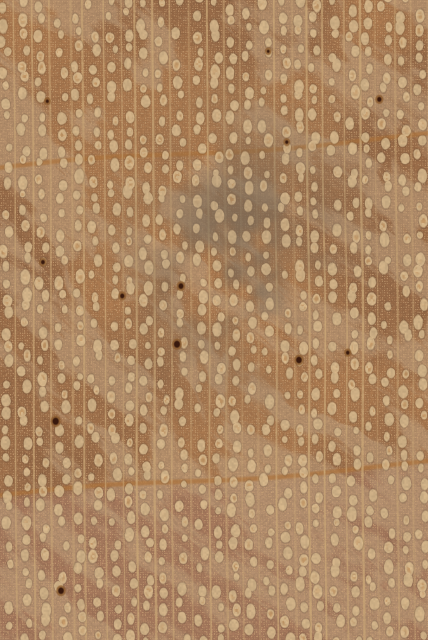
Reproduce this texture procedurally as a Shadertoy shader.

```glsl
// End grain of a diffuse-porous wood: pale oval pores sit in columns between
// thin vertical rays, over brown speckled tissue with cloudy pale bands,
// two growth lines, a grey stain and a few dark holes.

const float RAY_PITCH   = 0.027;               // mean spacing of the rays
const float RAY_WIDTH   = 0.0017;              // half width of a ray
const float PORE_STEP   = 0.0255;              // vertical spacing of pores
const vec2  PORE_RADIUS = vec2(0.0066, 0.0088);
const float PORE_SHARE  = 0.93;
const float DOT_PITCH   = 0.0037;              // fine speckle between pores
const float HOLE_CELL   = 0.125;
const float HOLE_SHARE  = 0.36;
const float RING_SLOPE  = 0.075;
const float UPPER_RING  = 0.738;
const float LOWER_RING  = 0.226;
const vec2  STAIN_CENTRE = vec2(0.375, 0.61);
const vec2  STAIN_SIZE   = vec2(0.13, 0.17);

const vec3 TISSUE_DARK  = vec3(0.57, 0.40, 0.27);
const vec3 TISSUE_WARM  = vec3(0.65, 0.46, 0.30);
const vec3 TISSUE_PINK  = vec3(0.63, 0.46, 0.36);
const vec3 BAND_COLOR   = vec3(0.71, 0.58, 0.45);
const vec3 DOT_COLOR    = vec3(0.77, 0.62, 0.45);
const vec3 RAY_COLOR    = vec3(0.79, 0.65, 0.46);
const vec3 PORE_COLOR   = vec3(0.83, 0.71, 0.54);
const vec3 PORE_CORE    = vec3(0.75, 0.58, 0.39);
const vec3 RING_COLOR   = vec3(0.67, 0.44, 0.22);
const vec3 STAIN_COLOR  = vec3(0.45, 0.40, 0.34);
const vec3 HOLE_COLOR   = vec3(0.22, 0.10, 0.05);

float hash(vec2 p) {
    return fract(sin(dot(p, vec2(127.1, 311.7))) * 43758.5453);
}

float noise(vec2 p) {
    vec2 i = floor(p), f = fract(p);
    f = f * f * (3.0 - 2.0 * f);
    return mix(mix(hash(i), hash(i + vec2(1, 0)), f.x),
               mix(hash(i + vec2(0, 1)), hash(i + vec2(1, 1)), f.x), f.y);
}

float fbm(vec2 p) {
    float sum = 0.0, amp = 0.53;
    for (int k = 0; k < 4; k++) {
        sum += amp * noise(p);
        p = p * 2.03 + 17.3;
        amp *= 0.5;
    }
    return sum;
}

// Horizontal position of ray number i
float rayX(float i) {
    return (i + 0.45 * (hash(vec2(i, 3.7)) - 0.5)) * RAY_PITCH;
}

// Signed distance to an upright ellipse, approximate near its edge
float ellipse(vec2 q, vec2 r) {
    return (length(q / r) - 1.0) * r.x;
}

// Nearest pore: x = distance, y = random value, z = distance from its centre
vec3 pores(vec2 p) {
    vec3 best = vec3(1.0, 0.0, 1.0);
    float column = floor(p.x / RAY_PITCH);
    for (float dx = -1.0; dx <= 1.0; dx++) {
        float c = column + dx;
        float shift = hash(vec2(c, 9.1));
        float row = floor(p.y / PORE_STEP + shift);
        for (float dy = -1.0; dy <= 1.0; dy++) {
            vec2 id = vec2(c, row + dy);
            if (hash(id + 41.0) > PORE_SHARE) continue;
            float across = 0.5 + 0.42 * (hash(id + 5.0) - 0.5);
            vec2 centre = vec2(mix(rayX(c), rayX(c + 1.0), across),
                (id.y - shift + 0.5 + 0.6 * (hash(id + 8.0) - 0.5)) * PORE_STEP);
            vec2 radius = PORE_RADIUS * mix(0.68, 1.15, hash(id + 13.0));
            radius.y *= mix(0.9, 1.2, hash(id + 19.0));
            float d = ellipse(p - centre, radius);
            if (d < best.x) best = vec3(d, hash(id + 23.0), length((p - centre) / radius));
        }
    }
    return best;
}

void mainImage(out vec4 fragColor, in vec2 fragCoord) {
    vec2 p = fragCoord / iResolution.y;
    float soft = max(0.0011, 0.8 / iResolution.y);
    float ringY = p.y - RING_SLOPE * p.x - 0.004 * sin(p.x * 11.0);
    float bottom = 1.0 - smoothstep(-0.02, 0.01, ringY - LOWER_RING);

    // Tissue with cloudy slanting bands and fine streaks along them
    vec2 slant = vec2(p.x * 0.75 - p.y * 0.66, p.x * 0.66 + p.y * 0.75);
    float cloud = fbm(p * 5.0);
    float bands = fbm(slant * vec2(9.0, 26.0) + 3.0 * cloud);
    float streak = noise(slant * vec2(25.0, 330.0));
    vec3 color = mix(TISSUE_DARK, TISSUE_WARM, smoothstep(0.25, 0.65, cloud));
    color = mix(color, TISSUE_PINK, 0.85 * bottom);
    float pale = smoothstep(0.42, 0.64, bands + 0.10 * (streak - 0.5) + 0.04 * bottom);
    color = mix(color, BAND_COLOR, 0.72 * pale);

    // Fine pale speckle
    vec2 dotId = floor(p / DOT_PITCH);
    vec2 dotPos = fract(p / DOT_PITCH) - 0.5 - 0.4 * (vec2(hash(dotId), hash(dotId + 7.0)) - 0.5);
    float speck = 1.0 - smoothstep(0.12, 0.45, length(dotPos));
    color = mix(color, DOT_COLOR, 0.75 * speck * hash(dotId + 31.0));
    color *= 0.95 + 0.10 * noise(p * 420.0);

    // Growth lines
    float ring = min(abs(ringY - UPPER_RING), abs(ringY - LOWER_RING));
    color = mix(color, RING_COLOR, 0.65 * (1.0 - smoothstep(0.001, 0.006, ring)));

    // Rays, gently wavering and uneven in strength
    vec2 q = p + vec2(0.006 * (noise(p * vec2(2.0, 4.0)) - 0.5) + 0.004 * p.y, 0.0);
    float nearest = floor(q.x / RAY_PITCH + 0.5);
    for (float k = -1.0; k <= 1.0; k++) {
        float i = nearest + k;
        float strength = mix(0.35, 0.95, hash(vec2(i, 6.2))) * (0.7 + 0.3 * noise(vec2(i * 7.0, p.y * 160.0)));
        float d = abs(q.x - rayX(i)) - RAY_WIDTH * mix(0.6, 1.1, hash(vec2(i, 2.9)));
        color = mix(color, RAY_COLOR, strength * (1.0 - smoothstep(-soft, soft, d)));
    }

    // Pores with a thin dark rim and mottled filling
    vec3 pore = pores(q + 0.0012 * (vec2(noise(p * 190.0), noise(p * 190.0 + 50.0)) - 0.5));
    color *= 1.0 - 0.13 * (1.0 - smoothstep(0.0, 0.0024, abs(pore.x)));
    float core = (1.0 - smoothstep(0.2, 0.9, pore.z)) * smoothstep(0.55, 1.0, pore.y);
    vec3 filling = mix(PORE_COLOR, PORE_CORE, core * smoothstep(0.3, 0.6, noise(p * 260.0)));
    filling *= 0.93 + 0.10 * noise(p * 330.0) + 0.04 * (pore.y - 0.5);
    color = mix(color, filling, 0.94 * (1.0 - smoothstep(-soft, soft, pore.x)));

    // Grey stain, weaker over the pores
    vec2 fromStain = (p - STAIN_CENTRE) / STAIN_SIZE;
    float stain = exp(-dot(fromStain, fromStain)) * smoothstep(0.34, 0.62, fbm(p * 9.0 + 4.0));
    color = mix(color, STAIN_COLOR, stain * mix(0.2, 0.75, smoothstep(-soft, soft, pore.x)));

    // Sparse dark holes with a brown rim
    vec2 holeId = floor(p / HOLE_CELL);
    vec2 holePos = (holeId + 0.2 + 0.6 * vec2(hash(holeId + 2.0), hash(holeId + 61.0))) * HOLE_CELL;
    float size = mix(0.0035, 0.0065, hash(holeId + 71.0));
    float hole = ellipse(p - holePos, vec2(size, size * 1.15));
    float present = step(hash(holeId + 83.0), HOLE_SHARE);
    color = mix(color, RING_COLOR * 0.8, present * 0.8 * (1.0 - smoothstep(0.0, 0.003, hole)));
    color = mix(color, HOLE_COLOR, present * (1.0 - smoothstep(-0.003, 0.0, hole)));

    fragColor = vec4(color, 1.0);
}
```
